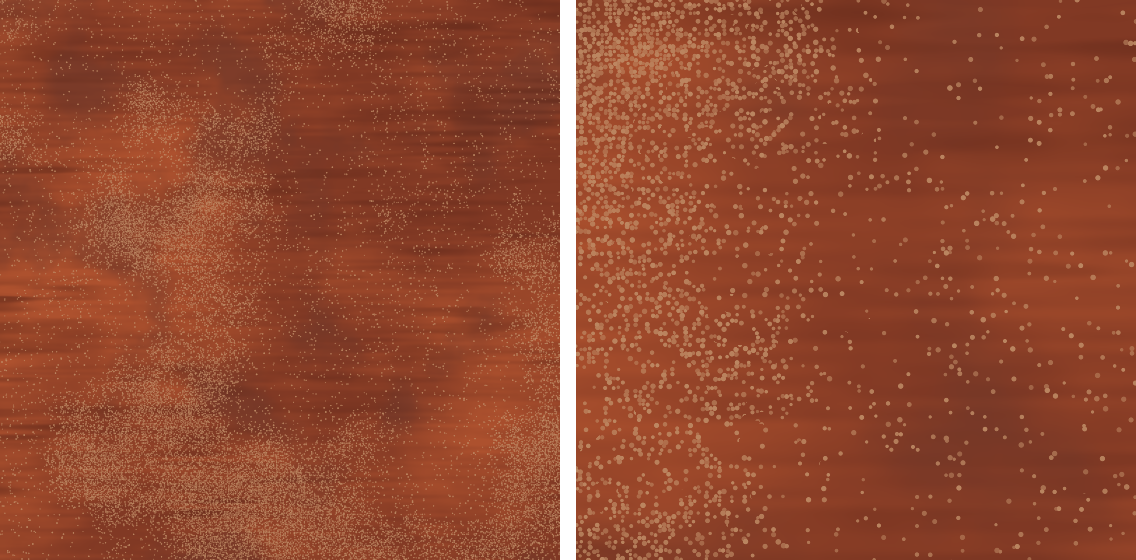
Left: the whole. Right: its middle third, enlarged.
A Shadertoy shader for this texture:

```glsl
// Weathered rust-red surface: cloudy tone, horizontal dark streaks, drifts of pale grains.
#define GRAIN_CELLS 400.0
#define GRAIN_BASE 0.035
#define GRAIN_PEAK 0.62
#define STREAK_SCALE vec2(5.0, 105.0)
#define STREAK_DEPTH 0.55
#define RUST_DARK vec3(0.505, 0.222, 0.140)
#define RUST_LIGHT vec3(0.680, 0.318, 0.180)
#define STREAK_COLOR vec3(0.345, 0.140, 0.090)
#define DUSK_COLOR vec3(0.420, 0.215, 0.165)
#define GRAIN_COLOR vec3(0.750, 0.550, 0.400)

float hash(vec2 p) {
    vec3 q = fract(p.xyx * vec3(0.1031, 0.1030, 0.0973));
    q += dot(q, q.yzx + 33.33);
    return fract((q.x + q.y) * q.z);
}

float valueNoise(vec2 p) {
    vec2 cell = floor(p);
    vec2 f = fract(p);
    f = f * f * (3.0 - 2.0 * f);
    float low = mix(hash(cell), hash(cell + vec2(1, 0)), f.x);
    float high = mix(hash(cell + vec2(0, 1)), hash(cell + vec2(1, 1)), f.x);
    return mix(low, high, f.y);
}

float fbm(vec2 p) {
    float sum = 0.0;
    float weight = 0.5;
    for (int i = 0; i < 5; i++) {
        sum += weight * valueNoise(p);
        p = mat2(0.8, 0.6, -0.6, 0.8) * p * 2.03 + 17.3;
        weight *= 0.5;
    }
    return sum / 0.97;
}

// Chance that a grain sits at this place
float grainDensity(vec2 uv) {
    float drift = fbm(uv * 5.0 + 41.0);
    return GRAIN_BASE * (0.4 + 1.2 * valueNoise(uv * 7.0 + 9.0))
         + GRAIN_PEAK * smoothstep(0.48, 0.83, drift);
}

// Coverage by small round grains, including those of neighbouring cells
float grains(vec2 uv, float density) {
    vec2 p = uv * GRAIN_CELLS;
    float pixel = GRAIN_CELLS / iResolution.y;
    float cover = 0.0;
    for (int y = -1; y <= 1; y++) {
        for (int x = -1; x <= 1; x++) {
            vec2 cell = floor(p) + vec2(x, y);
            float present = step(hash(cell + 3.0), density);
            vec2 jitter = vec2(hash(cell + 71.0), hash(cell + 137.0)) - 0.5;
            float radius = mix(0.38, 0.66, hash(cell + 211.0));
            float dist = length(p - cell - 0.5 - 0.5 * jitter);
            float disc = 1.0 - smoothstep(radius - 0.5 * pixel, radius + 0.5 * pixel, dist);
            float strength = mix(0.55, 1.0, hash(cell + 307.0));
            cover = max(cover, present * disc * strength);
        }
    }
    return cover;
}

void mainImage(out vec4 fragColor, in vec2 fragCoord) {
    vec2 uv = fragCoord / iResolution.y;

    // Cloudy rust tone with fine horizontal brushing
    float cloud = fbm(uv * vec2(3.5, 4.5) + 5.0);
    float brush = valueNoise(uv * vec2(9.0, 150.0) + 23.0);
    float tone = 0.54 + 2.0 * (cloud - 0.5) + 0.32 * (brush - 0.5);
    vec3 color = mix(RUST_DARK, RUST_LIGHT, clamp(tone, 0.0, 1.0));

    // Dusky mottling
    float dusk = smoothstep(0.48, 0.78, fbm(uv * 7.0 + 83.0));
    color = mix(color, DUSK_COLOR, 0.5 * dusk);

    // Dark streaks gathered into bands
    float streak = 0.6 * valueNoise(uv * STREAK_SCALE + 13.0)
                 + 0.4 * valueNoise(uv * STREAK_SCALE * vec2(2.4, 0.45) + 57.0);
    float band = smoothstep(0.35, 0.85, fbm(uv * vec2(2.5, 9.0) + 29.0));
    color = mix(color, STREAK_COLOR, STREAK_DEPTH * band * smoothstep(0.38, 0.85, streak));

    // Pale grains
    color = mix(color, GRAIN_COLOR, 0.92 * grains(uv, grainDensity(uv)));

    fragColor = vec4(color, 1.0);
}
```
